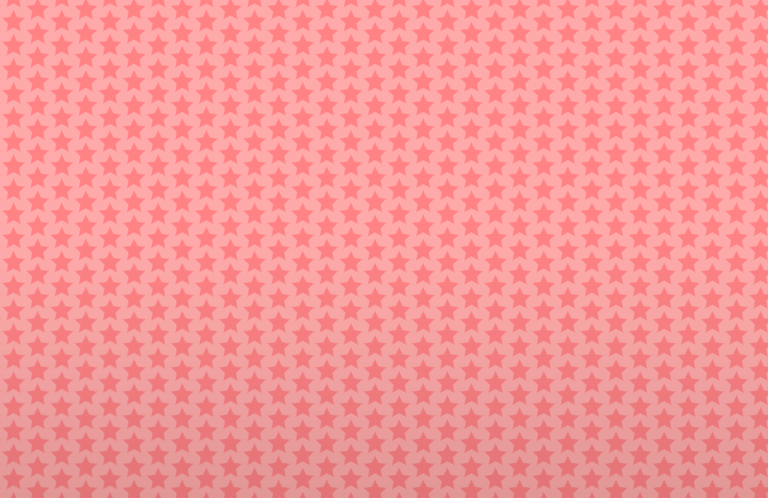
Give the GLSL for this pattern, as a Shadertoy shader.

```glsl
// Tone-on-tone pink wallpaper of five-pointed stars in staggered columns.
// Each column is a strip of square cells, every other one shifted by half a
// cell; a folded distance function draws the star, and a shade darkens the foot.

const float COLUMNS       = 31.87;             // star columns across the width
const vec2  FIRST_CENTER  = vec2(0.564, 0.90); // first star from top left, in cells
const float STAR_RADIUS   = 0.485;             // center to tip, in cells
const float INNER_RATIO   = 0.50;              // notch radius / tip radius
const float EDGE_SOFTNESS = 0.04;              // half width of the edge, in cells

const vec3  GROUND_PINK   = vec3(1.0, 0.667, 0.667);
const vec3  STAR_PINK     = vec3(1.0, 0.510, 0.520);

const float SHADE_TOP     = 0.55;              // height where the shade begins
const float SHADE_CURVE   = 1.2;
const float FOOT_LIGHT    = 0.885;             // brightness at the lower edge

const float PI = 3.14159265;

// Signed distance to the edge lines of a star with one tip pointing to +y.
float starDistance(vec2 p) {
    float sector = 2.0 * PI / 5.0;
    float angle = atan(p.x, p.y);
    angle = abs(angle - sector * round(angle / sector));
    vec2 folded = length(p) * vec2(sin(angle), cos(angle));

    vec2 tip = vec2(0.0, STAR_RADIUS);
    vec2 notch = STAR_RADIUS * INNER_RATIO * vec2(sin(0.5 * sector), cos(0.5 * sector));
    vec2 edge = normalize(notch - tip);
    return dot(folded - tip, vec2(-edge.y, edge.x));
}

// Position relative to the nearest star center, with y pointing up.
vec2 staggeredCell(vec2 grid) {
    vec2 p = grid - FIRST_CENTER;
    float column = round(p.x);
    p.y += 0.5 * mod(column, 2.0);
    p -= vec2(column, round(p.y));
    return vec2(p.x, -p.y);
}

// Brightness easing down toward the lower edge.
float footShade(float height) {
    float depth = clamp(1.0 - height / SHADE_TOP, 0.0, 1.0);
    return mix(1.0, FOOT_LIGHT, pow(depth, SHADE_CURVE));
}

void mainImage(out vec4 fragColor, in vec2 fragCoord) {
    // Cell units, measured from the upper left corner
    float cellsPerPixel = COLUMNS / iResolution.x;
    vec2 grid = vec2(fragCoord.x, iResolution.y - fragCoord.y) * cellsPerPixel;

    // Star coverage with a smoothed edge
    float soft = max(EDGE_SOFTNESS, 0.6 * cellsPerPixel);
    float star = 1.0 - smoothstep(-soft, soft, starDistance(staggeredCell(grid)));

    vec3 color = mix(GROUND_PINK, STAR_PINK, star);
    color *= footShade(fragCoord.y / iResolution.y);
    fragColor = vec4(color, 1.0);
}
```
